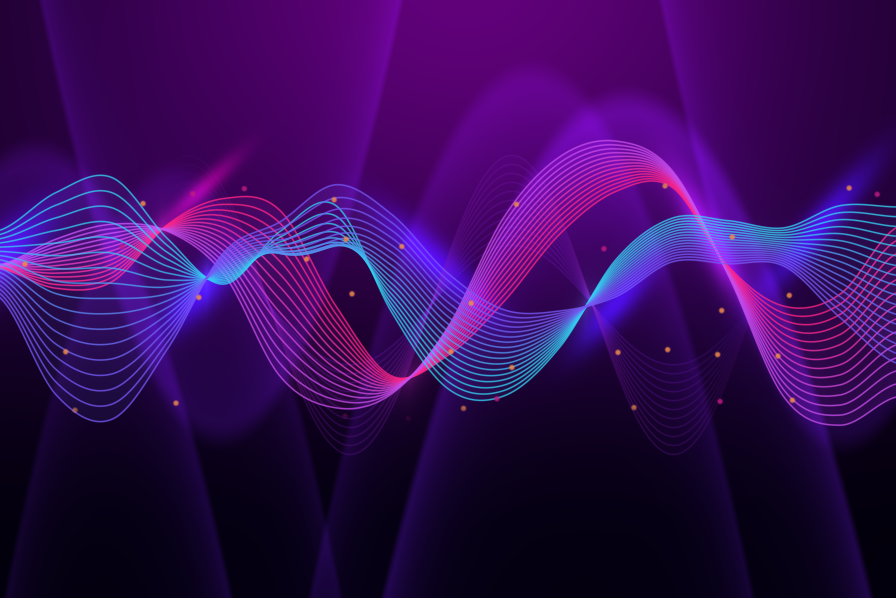
Give the GLSL for this background, as a WebGL 2 fragment shader.

```glsl
#version 300 es
precision highp float;
// Twisting ribbons of thin neon lines over a violet haze with drifting sparks.
uniform vec2 u_resolution;
out vec4 fragColor;

// Heights of the two edges of each ribbon, evenly spaced from left to right.
const vec2 BLUE_EDGES[17] = vec2[17](
  vec2(.615, .502), vec2(.678, .340), vec2(.703, .299), vec2(.600, .418), vec2(.525, .578), vec2(.613, .629),
  vec2(.656, .691), vec2(.477, .641), vec2(.350, .543), vec2(.338, .482), vec2(.420, .480), vec2(.566, .504),
  vec2(.635, .562), vec2(.631, .559), vec2(.619, .555), vec2(.656, .469), vec2(.654, .393));
const vec2 PINK_EDGES[17] = vec2[17](
  vec2(.551, .557), vec2(.518, .600), vec2(.529, .625), vec2(.625, .613), vec2(.668, .541), vec2(.648, .371),
  vec2(.488, .318), vec2(.371, .342), vec2(.406, .453), vec2(.496, .637), vec2(.609, .738), vec2(.680, .764),
  vec2(.687, .715), vec2(.555, .541), vec2(.488, .336), vec2(.508, .289), vec2(.619, .336));

// Catmull-Rom curve through the edge heights.
vec2 spline(vec2 k[17], float x) {
  float u = clamp(x / 1.5, 0.0, 1.0) * 16.0;
  int i = min(int(u), 15);
  float t = u - float(i);
  vec2 a = k[max(i - 1, 0)], b = k[i], c = k[i + 1], d = k[min(i + 2, 16)];
  return b + 0.5 * t * (c - a + t * (2.0 * a - 5.0 * b + 4.0 * c - d + t * (3.0 * (b - c) + d - a)));
}

// Each ribbon section holds both edges and the sag of its middle lines.
vec3 blueSection(float x) {
  float q = (x - 0.54) / 0.085;
  return vec3(spline(BLUE_EDGES, x), -0.09 * exp(-q * q));
}

vec3 pinkSection(float x) {
  return vec3(spline(PINK_EDGES, x), 0.0);
}

vec3 faintSection(float x) {
  float wave = cos((x - 0.586) * 11.6);
  return vec3(0.49 - wave * vec2(0.10, 0.25), 0.0);
}

float lineHeight(vec3 s, float t) {
  return mix(s.x, s.y, t) + s.z * 4.0 * t * (1.0 - t);
}

// Draws the fill, the glow at the pinches, and then every line.
void ribbon(inout vec3 col, vec2 p, vec3 s, vec3 next, int count, vec3 colorA, vec3 colorB, float alpha) {
  float pixel = 1.0 / u_resolution.y;
  float low = min(s.x, s.y), high = max(s.x, s.y);
  float inside = smoothstep(low - 0.004, low + 0.004, p.y) * (1.0 - smoothstep(high - 0.004, high + 0.004, p.y));
  col += inside * alpha * 0.09 * mix(colorA, colorB, 0.7);
  float gap = high - low + abs(s.z);
  float pinch = exp(-gap * 28.0) * exp(-abs(p.y - lineHeight(s, 0.5)) * 38.0);
  col += pinch * alpha * 0.35 * mix(colorA, colorB, 0.5);
  for (int i = 0; i < count; i++) {
    float t = float(i) / float(count - 1);
    float y = lineHeight(s, t);
    float slope = (lineHeight(next, t) - y) / 0.004;
    float d = abs(p.y - y) / sqrt(1.0 + slope * slope);
    float cover = 1.0 - smoothstep(0.0, 0.0009 + pixel, d);
    col = mix(col, mix(colorA, colorB, smoothstep(0.1, 0.9, t)), cover * alpha);
  }
}

// Soft translucent arch; side is 1 for a crest and -1 for a trough.
float veil(vec2 p, vec2 apex, float bend, float side) {
  float dx = p.x - apex.x;
  float depth = side * (apex.y - p.y) - bend * dx * dx;
  return smoothstep(-0.01, 0.05, depth) * exp(-max(depth, 0.0) * 6.0);
}

// Slanted elliptical light.
float glow(vec2 p, vec2 center, float angle, vec2 size) {
  vec2 d = p - center;
  float c = cos(angle), s = sin(angle);
  d = vec2(c * d.x + s * d.y, c * d.y - s * d.x) / size;
  return exp(-dot(d, d));
}

vec3 hash3(vec2 cell) {
  vec3 h = fract(cell.xyx * vec3(0.1031, 0.1030, 0.0973));
  h += dot(h, h.yxz + 33.33);
  return fract((h.xxy + h.yzz) * h.zyx);
}

void main() {
  vec2 p = gl_FragCoord.xy / u_resolution * vec2(1.5, 1.0);

  // Backdrop
  vec3 col = mix(vec3(0.012, 0.0, 0.06), vec3(0.15, 0.003, 0.25), smoothstep(0.08, 0.75, p.y));
  col += vec3(0.23, 0.0, 0.23) * glow(p, vec2(0.78, 1.04), 0.0, vec2(0.52, 0.42));
  col *= 1.0 - 0.25 * smoothstep(0.4, 0.85, abs(p.x - 0.75));

  // Veils
  float haze = veil(p, vec2(0.89, 0.90), 6.4, 1.0) * 0.6 + veil(p, vec2(1.05, 0.855), 5.0, 1.0);
  haze += veil(p, vec2(0.06, 0.77), 7.0, 1.0) * 0.7 + veil(p, vec2(0.29, 0.73), 9.0, 1.0) * 0.5;
  haze += veil(p, vec2(0.37, 0.25), 8.0, -1.0) * 0.7 + veil(p, vec2(1.41, 0.24), 8.0, -1.0) * 0.7;
  col += vec3(0.15, 0.03, 0.31) * haze;

  // Coloured lights behind the ribbons
  float blue = glow(p, vec2(0.73, 0.56), -0.75, vec2(0.12, 0.03)) + glow(p, vec2(1.03, 0.49), 0.85, vec2(0.09, 0.025));
  blue += glow(p, vec2(1.37, 0.62), 0.87, vec2(0.13, 0.025)) + glow(p, vec2(0.33, 0.505), 0.8, vec2(0.08, 0.03));
  blue += glow(p, vec2(0.01, 0.575), 0.8, vec2(0.10, 0.04));
  col += vec3(0.13, 0.04, 0.62) * blue;
  col += vec3(0.40, 0.0, 0.25) * glow(p, vec2(0.335, 0.68), 0.75, vec2(0.08, 0.015));
  col += vec3(0.30, 0.03, 0.45) * glow(p, vec2(1.19, 0.60), -1.1, vec2(0.12, 0.025));

  // Ribbons
  float ahead = p.x + 0.004;
  float fade = 0.25 * smoothstep(0.25, 0.5, p.x) * (1.0 - smoothstep(1.1, 1.3, p.x));
  ribbon(col, p, faintSection(p.x), faintSection(ahead), 11, vec3(0.45, 0.1, 0.8), vec3(0.5, 0.1, 0.7), fade);
  ribbon(col, p, pinkSection(p.x), pinkSection(ahead), 14, vec3(1.0, 0.14, 0.52), vec3(0.78, 0.30, 0.92), 0.8);
  ribbon(col, p, blueSection(p.x), blueSection(ahead), 17, vec3(0.20, 0.82, 0.95), vec3(0.46, 0.34, 0.96), 0.8);

  // Sparks, one at most in each cell
  vec2 cell = floor(p / 0.09);
  vec3 h = hash3(cell + 7.0);
  float d = length(p - (cell + 0.2 + 0.6 * h.xy) * 0.09);
  float band = smoothstep(0.29, 0.33, p.y) * (1.0 - smoothstep(0.68, 0.73, p.y));
  float spark = (1.0 - smoothstep(0.002, 0.0065, d)) * step(0.6, h.z) * band;
  col = mix(col, mix(vec3(0.95, 0.55, 0.30), vec3(0.75, 0.1, 0.5), step(0.9, h.z)), spark * 0.85);

  fragColor = vec4(clamp(col, 0.0, 1.0), 1.0);
}
```
